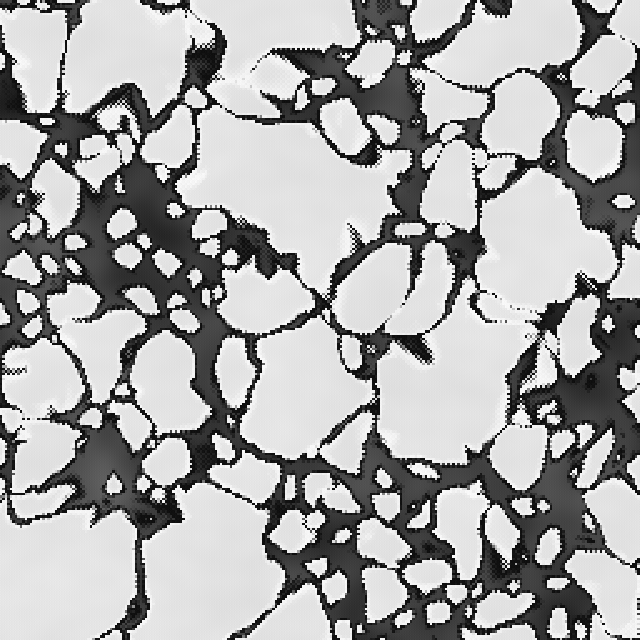
Write a WebGL 1 fragment shader that draws this texture.

```glsl
precision highp float;
// Pale angular grains of many sizes, packed in a dark mottled matrix, as a coarse scan.
uniform vec2 u_resolution;

const float SCAN_CELLS = 256.0;   // raster cells across the canvas
const float TOOTH = 0.0007;       // ragged offset of alternate raster cells
const float EDGE_BLUR = 0.0007;
const float GAP_MEAN = 0.0042;    // half width of the seams between grains
const float GAP_VARIATION = 0.011;
const float CORNER_ROUND = 0.012;
const float GRAIN_TONE = 0.889;
const float RIM_GAIN = 0.075;
const float MATRIX_TONE = 0.245;
const float OUTLINE_TONE = 0.06;
const float WEAVE_GAIN = 0.018;
const float TAU = 6.28319;

vec2 hash2(vec2 p) {
  vec3 q = fract(p.xyx * vec3(0.1031, 0.1030, 0.0973));
  q += dot(q, q.yzx + 33.33);
  return fract((q.xx + q.yz) * q.zy);
}

float cornerSlope(vec2 corner, vec2 offset) {
  float angle = TAU * hash2(corner).x;
  return dot(vec2(cos(angle), sin(angle)), offset);
}

float gradientNoise(vec2 p) {
  vec2 i = floor(p), f = p - i;
  vec2 u = f * f * f * (f * (f * 6.0 - 15.0) + 10.0);
  vec2 e = vec2(1.0, 0.0);
  return mix(mix(cornerSlope(i, f), cornerSlope(i + e.xy, f - e.xy), u.x),
             mix(cornerSlope(i + e.yx, f - e.yx), cornerSlope(i + e.xx, f - e.xx), u.x), u.y);
}

vec2 noisePair(vec2 p) {
  return vec2(gradientNoise(p + 17.0), gradientNoise(p + 71.0));
}

float smoothMax(float a, float b, float k) {
  float h = max(k - abs(a - b), 0.0) / k;
  return max(a, b) + 0.25 * h * h * k;
}

// Distance to one skewed, tapered grain between an ellipse and a box.
float grainDistance(vec2 q, float radius, vec2 form) {
  float a = TAU * form.x;
  q = mat2(cos(a), sin(a), -sin(a), cos(a)) * q;
  float stretch = mix(1.0, 1.3, form.y);
  q *= vec2(stretch, 1.0 / stretch);
  q.x *= 1.0 + 0.35 * clamp(q.y / radius, -1.0, 1.0);
  float box = 1.1 * max(abs(q.x), abs(q.y));
  return mix(length(q), box, 0.5) - radius;
}

// Adds one size class of grains; nearest holds the two smallest distances.
void scatterGrains(vec2 p, float cells, vec2 radii, float chance, float seed, inout vec2 nearest) {
  vec2 home = floor(p * cells);
  for (int y = -1; y <= 1; y++) {
    for (int x = -1; x <= 1; x++) {
      vec2 id = home + vec2(float(x), float(y));
      vec2 trait = hash2(id + seed + 37.0);
      if (trait.x < chance) {
        vec2 center = (id + 0.1 + 0.8 * hash2(id + seed)) / cells;
        float radius = mix(radii.x, radii.y, trait.y);
        float d = grainDistance(p - center, radius, hash2(id + seed + 91.0));
        nearest.y = min(nearest.y, max(nearest.x, d));
        nearest.x = min(nearest.x, d);
      }
    }
  }
}

// Signed distance to the packed grains, negative inside.
float packedGrains(vec2 p) {
  vec2 w = p + 0.03 * noisePair(p * 9.0) + 0.007 * noisePair(p * 32.0);
  vec2 nearest = vec2(1.0);
  scatterGrains(w, 4.0, vec2(0.10, 0.16), 0.42, 211.0, nearest);
  scatterGrains(w, 8.0, vec2(0.04, 0.075), 0.95, 423.0, nearest);
  scatterGrains(w, 18.0, vec2(0.011, 0.026), 0.9, 637.0, nearest);
  float gap = GAP_MEAN + GAP_VARIATION * gradientNoise(p * 11.0 + 5.0);
  return smoothMax(nearest.x, gap - 0.5 * (nearest.y - nearest.x), CORNER_ROUND);
}

void main() {
  vec2 uv = gl_FragCoord.xy / min(u_resolution.x, u_resolution.y);

  // Coarse raster with ragged teeth along the edges
  vec2 cell = floor(uv * SCAN_CELLS);
  float parity = 2.0 * mod(cell.x + cell.y, 2.0) - 1.0;
  float d = packedGrains((cell + 0.5) / SCAN_CELLS) + TOOTH * parity;

  // Fine woven grain of the scan
  vec2 wave = sin(uv * SCAN_CELLS * TAU);
  float weave = WEAVE_GAIN * (0.7 * wave.x * wave.y + 0.3 * wave.x);

  // Pale grains with a bright rim
  float cloud = gradientNoise(uv * 6.0 + 31.0) + 0.6 * gradientNoise(uv * vec2(19.0, 27.0));
  float grain = GRAIN_TONE + 0.025 * cloud + RIM_GAIN * smoothstep(-0.008, -0.001, d);

  // Mottled matrix with a black outline
  float mottle = 0.22 * gradientNoise(uv * 4.0 + 53.0) + 0.1 * gradientNoise(uv * 15.0 + 9.0);
  float matrixTone = mix(OUTLINE_TONE, MATRIX_TONE + mottle, smoothstep(0.002, 0.006, d));

  float tone = mix(grain, matrixTone, smoothstep(-EDGE_BLUR, EDGE_BLUR, d)) + weave;
  gl_FragColor = vec4(vec3(clamp(tone, 0.0, 1.0)), 1.0);
}
```
